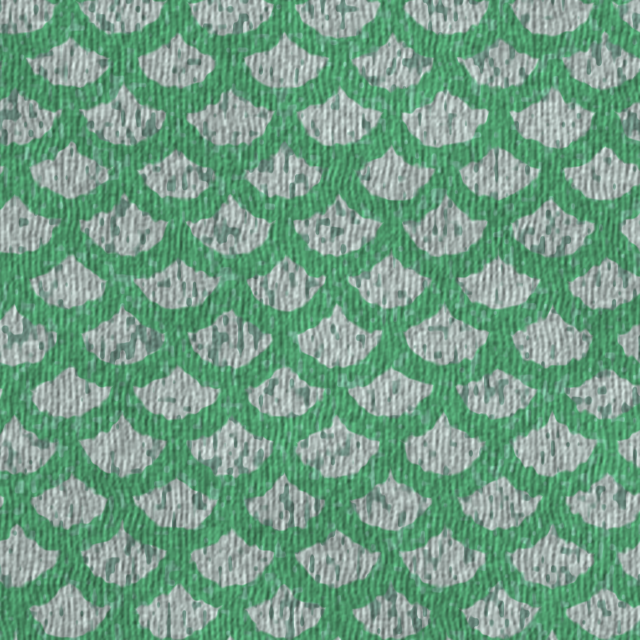
Give the GLSL for this pattern, as a Shadertoy shader.

```glsl
const vec2 PITCH = vec2(0.1676, 0.0859);      // scale spacing along a row, row spacing
const vec2 FIRST_CENTER = vec2(0.109, 0.9275); // center of a scale in row zero
const float INNER_RADIUS = 0.0664;            // pale fan
const float OUTER_RADIUS = 0.1045;            // outside of the green band
const float ODD_ROW_GROWTH = 0.0026;
const float EDGE_SOFTNESS = 0.0028;
const float EDGE_RAGGEDNESS = 0.009;
const float RIB_COUNT = 98.0;
const float SHADE_STRENGTH = 0.52;
const vec2 LIGHT_STEP = vec2(-0.0018, 0.0020);
const vec3 PALE = vec3(0.645, 0.693, 0.680);
const vec3 PIT = vec3(0.370, 0.500, 0.455);
const vec3 GREEN = vec3(0.292, 0.575, 0.405);
const vec3 FADED = vec3(0.430, 0.640, 0.550);
const float TAU = 6.2831853;

float hash(vec2 p) {
    vec3 q = fract(p.xyx * 0.1031);
    q += dot(q, q.yzx + 33.33);
    return fract((q.x + q.y) * q.z);
}

float noise(vec2 p) {
    vec2 cell = floor(p), f = fract(p);
    f = f * f * (3.0 - 2.0 * f);
    return mix(mix(hash(cell), hash(cell + vec2(1, 0)), f.x),
               mix(hash(cell + vec2(0, 1)), hash(cell + vec2(1, 1)), f.x), f.y);
}

// Signed distance to the nearest pale fan, and a random value for that fan
vec2 scaleFan(vec2 p) {
    vec2 nearest = vec2(1.0, 0.0);
    float baseRow = round((p.y - FIRST_CENTER.y) / PITCH.y);
    for (float j = -1.0; j <= 1.0; j++) {
        float row = baseRow + j;
        float odd = mod(row, 2.0);
        vec2 q = p - FIRST_CENTER - vec2(0.5 * odd * PITCH.x, row * PITCH.y);
        float column = round(q.x / PITCH.x);
        q.x = abs(q.x - column * PITCH.x);

        // Disc of this row, cut by the bands of the row above
        float disc = length(q) - INNER_RADIUS - ODD_ROW_GROWTH * odd;
        float bandRadius = OUTER_RADIUS + ODD_ROW_GROWTH * (1.0 - odd);
        float cut = bandRadius - length(q - vec2(0.5 * PITCH.x, PITCH.y));
        float d = max(disc, cut);
        if (d < nearest.x) nearest = vec2(d, hash(vec2(column, row) + 41.0));
    }
    return nearest;
}

// Height of the crimped, ribbed cloth
float relief(vec2 p) {
    float sway = 1.1 * noise(p * vec2(16.0, 24.0));
    float rib = 0.5 + 0.5 * cos(TAU * (p.x * RIB_COUNT + sway));
    float crimp = noise(p * vec2(165.0, 78.0) + 7.0);
    float grain = noise(p * vec2(250.0, 190.0) + 19.0);
    return 0.28 * rib + 0.45 * crimp + 0.27 * grain;
}

void mainImage(out vec4 fragColor, in vec2 fragCoord) {
    vec2 p = fragCoord / iResolution.y;

    // Stretched cloth and ragged print edges
    vec2 stretch = vec2(noise(p * 9.0 + 3.0), noise(p * 9.0 + 61.0)) - 0.5;
    vec2 fan = scaleFan(p + 0.007 * stretch);
    float ragged = noise(p * vec2(95.0, 75.0) + 29.0) - 0.5;
    float d = fan.x + EDGE_RAGGEDNESS * ragged;
    float soft = max(EDGE_SOFTNESS, 1.0 / iResolution.y);
    float pale = 1.0 - smoothstep(-soft, soft, d);

    // Pits in the pale cloth and thin spots in the green print
    float patches = noise(p * 23.0 + 11.0) - 0.5;
    float speck = noise(p * vec2(125.0, 72.0) + 53.0);
    float pits = smoothstep(0.60, 0.86, speck + 0.22 * (fan.y - 0.5) + 0.30 * patches);
    float thin = smoothstep(0.62, 0.90, noise(p * vec2(115.0, 90.0) + 83.0) - 0.30 * patches);
    vec3 color = mix(mix(GREEN, FADED, 0.85 * thin), mix(PALE, PIT, 0.9 * pits), pale);

    // Light over the relief, with broad uneven tone
    float height = relief(p);
    float slope = height - relief(p + LIGHT_STEP);
    float broad = noise(p * 6.0 + 37.0) - 0.5;
    color *= 1.0 + SHADE_STRENGTH * (height - 0.5 + slope) + 0.09 * broad;

    fragColor = vec4(clamp(color, 0.0, 1.0), 1.0);
}
```
